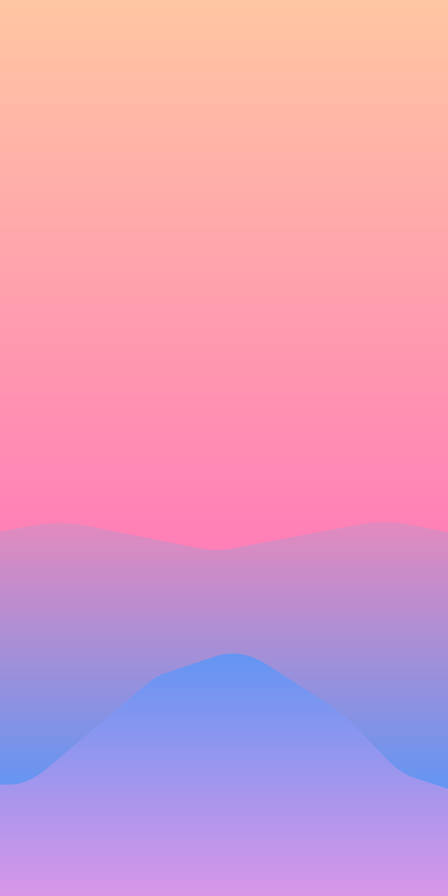
Give the GLSL for this background, as a WebGL 2 fragment shader.

```glsl
#version 300 es
precision highp float;

uniform vec2 u_resolution;
out vec4 fragColor;

const vec3 PEACH = vec3(1.0, 0.778, 0.635);
const vec3 ROSE = vec3(1.0, 0.495, 0.718);
const vec3 MAUVE = vec3(0.89, 0.54, 0.745);
const vec3 BLUE = vec3(0.39, 0.585, 0.95);
const vec3 ORCHID = vec3(0.845, 0.59, 0.91);

// Change of slope at a corner, rounded over the given radius
float bend(float x, float corner, float radius, float slopeChange) {
    float d = x - corner;
    float t = clamp(d + radius, 0.0, 2.0 * radius);
    return slopeChange * (t * t / (4.0 * radius) + max(d - radius, 0.0));
}

float farRidge(float x) {
    return 0.8138 + 0.18 * x
        + bend(x, 0.135, 0.062, -0.38)
        + bend(x, 0.482, 0.040, 0.39)
        + bend(x, 0.859, 0.062, -0.39);
}

float nearHill(float x) {
    return 0.2487
        + bend(x, 0.0625, 0.042, 0.847)
        + bend(x, 0.348, 0.022, -0.514)
        + bend(x, 0.5375, 0.057, -0.973)
        + bend(x, 0.767, 0.040, -0.41)
        + bend(x, 0.893, 0.031, 0.72);
}

// Vertical blend between two colours at two heights
vec3 gradient(float y, float low, float high, vec3 lowColor, vec3 highColor) {
    return mix(lowColor, highColor, clamp((y - low) / (high - low), 0.0, 1.0));
}

// Antialiased coverage below an outline
float below(float y, float outline, float pixel) {
    return clamp(0.5 + (outline - y) / pixel, 0.0, 1.0);
}

void main() {
    // Canvas spans 1 across and 2 up
    vec2 p = gl_FragCoord.xy / u_resolution * vec2(1.0, 2.0);
    float pixel = 2.0 / u_resolution.y;

    // Sky, then the layers from back to front
    vec3 color = gradient(p.y, 0.771, 2.0, ROSE, PEACH);
    vec3 ridgeColor = gradient(p.y, 0.237, 0.836, BLUE, MAUVE);
    vec3 hillColor = gradient(p.y, 0.0, 0.539, ORCHID, BLUE);
    color = mix(color, ridgeColor, below(p.y, farRidge(p.x), pixel));
    color = mix(color, hillColor, below(p.y, nearHill(p.x), pixel));

    fragColor = vec4(color, 1.0);
}
```
